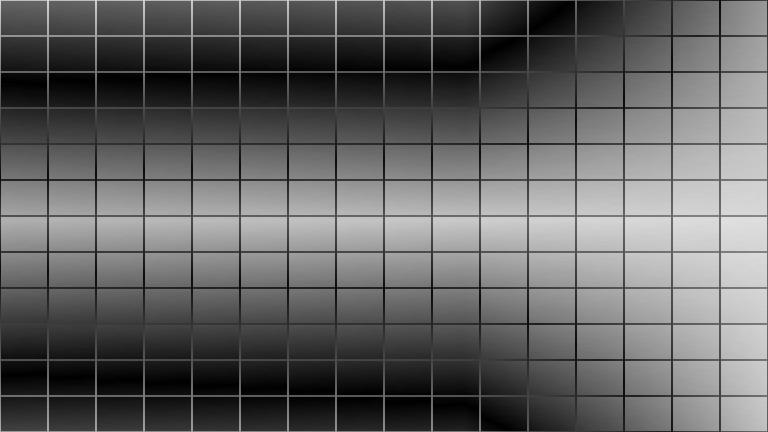
A WebGL 2 fragment shader for this background:

```glsl
#version 300 es
precision highp float;
// Draws brushed metal tiles under a grey sheen, with grid lines that invert against it.

#define GRID vec2(16.0, 12.0)        // tiles across and down
#define LINE_WIDTH vec2(0.0042, 0.0034) // vertical, horizontal; in canvas heights
#define LINE_SHIFT 0.46              // tone offset between tile and line
#define RIDGE_HEIGHT 0.49            // height of the bright ridge
#define BEND_X 0.605                 // where the dark bands turn outward
#define TILE_SHADE 0.025             // tone change across each tile
#define GRAIN 0.012                  // strength of the brushed grain

uniform vec2 u_resolution;
out vec4 fragColor;

float hash(vec2 p) {
    vec3 q = fract(vec3(p.xyx) * 0.1031);
    q += dot(q, q.yzx + 33.33);
    return fract((q.x + q.y) * q.z);
}

float valueNoise(vec2 p) {
    vec2 cell = floor(p);
    vec2 f = fract(p);
    f = f * f * (3.0 - 2.0 * f);
    float low = mix(hash(cell), hash(cell + vec2(1.0, 0.0)), f.x);
    float high = mix(hash(cell + vec2(0.0, 1.0)), hash(cell + 1.0), f.x);
    return mix(low, high, f.y);
}

// Signed tone: its zero crossings become the black bands.
float sheen(vec2 uv) {
    // Each vector holds the tone at the bottom edge, ridge and top edge.
    vec3 leftTone = vec3(-0.26, 0.67, -0.42);
    vec3 bendTone = vec3(-0.12, 0.78, -0.33);
    vec3 rightTone = vec3(0.78, 0.87, 0.60);
    float beforeBend = clamp(uv.x / BEND_X, 0.0, 1.0);
    float afterBend = clamp((uv.x - BEND_X) / (1.0 - BEND_X), 0.0, 1.0);
    vec3 tone = mix(mix(leftTone, bendTone, beforeBend), rightTone, afterBend);

    float below = clamp(uv.y / RIDGE_HEIGHT, 0.0, 1.0);
    float above = clamp((uv.y - RIDGE_HEIGHT) / (1.0 - RIDGE_HEIGHT), 0.0, 1.0);
    return mix(mix(tone.x, tone.y, below), tone.z, above);
}

// Antialiased coverage of the grid lines.
float gridLines(vec2 uv) {
    float aspect = u_resolution.x / u_resolution.y;
    vec2 tile = fract(uv * GRID);
    vec2 toLine = min(tile, 1.0 - tile) / GRID * vec2(aspect, 1.0);
    float pixel = 1.0 / u_resolution.y;
    vec2 cover = clamp((0.5 * LINE_WIDTH - toLine) / pixel + 0.5, 0.0, 1.0);
    return max(cover.x, cover.y);
}

void main() {
    vec2 uv = gl_FragCoord.xy / u_resolution;
    float tone = sheen(uv);

    // Tile face: a slight slope and fine horizontal grain
    vec2 tile = fract(uv * GRID) - 0.5;
    float grain = valueNoise(uv * vec2(90.0, 280.0)) - 0.5;
    float face = abs(tone + TILE_SHADE * (tile.y - tile.x) + GRAIN * grain);

    // Lines: light over dark bands, dark over bright tiles
    float line = abs(tone - LINE_SHIFT);
    float grey = mix(face, line, gridLines(uv));
    fragColor = vec4(vec3(grey), 1.0);
}
```
